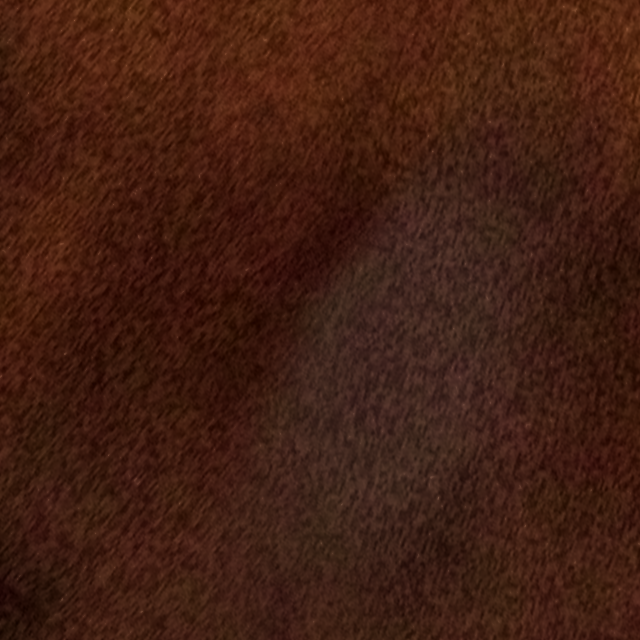
Write a Shadertoy shader that draws this texture.

```glsl
// Dark rust-brown suede with slanted short nap, soft folds and a greyed worn patch.

const vec3 RUST  = vec3(0.335, 0.150, 0.068);
const vec3 UMBER = vec3(0.218, 0.080, 0.040);
const vec3 COCOA = vec3(0.248, 0.115, 0.068);
const vec3 WORN  = vec3(0.268, 0.165, 0.127);
const vec3 FOLD  = vec3(0.155, 0.050, 0.020);
const vec3 NAP_TINT = vec3(1.0, 0.76, 0.63);

float hash(vec2 p) {
    vec3 q = fract(vec3(p.xyx) * 0.1031);
    q += dot(q, q.yzx + 33.33);
    return fract((q.x + q.y) * q.z);
}

float valueNoise(vec2 p) {
    vec2 i = floor(p), f = fract(p);
    f = f * f * (3.0 - 2.0 * f);
    float low = mix(hash(i), hash(i + vec2(1, 0)), f.x);
    float high = mix(hash(i + vec2(0, 1)), hash(i + vec2(1, 1)), f.x);
    return mix(low, high, f.y);
}

// Layered noise, centred on zero.
float cloud(vec2 p) {
    float sum = 0.0, weight = 0.5;
    for (int k = 0; k < 4; k++) {
        sum += weight * (valueNoise(p) - 0.5);
        p = mat2(0.8, 0.6, -0.6, 0.8) * p * 2.03 + 17.3;
        weight *= 0.5;
    }
    return sum;
}

// Coordinates along (x) and across (y) a direction.
vec2 alongAcross(vec2 p, float angle) {
    vec2 d = vec2(cos(angle), sin(angle));
    return vec2(dot(p, d), dot(p, vec2(-d.y, d.x)));
}

// Soft elliptical spot, 1 at its centre.
float spot(vec2 p, vec2 centre, vec2 radius, float angle) {
    vec2 q = alongAcross(p - centre, angle) / radius;
    return exp(-dot(q, q));
}

// Short fibres lying along one direction.
float fibres(vec2 p, float angle, float density, float stretch) {
    vec2 q = alongAcross(p, angle) * density;
    return valueNoise(vec2(q.x / stretch, q.y) + 400.0) - 0.5;
}

float nap(vec2 p) {
    vec2 bent = p + 0.012 * vec2(cloud(p * 9.0), cloud(p * 9.0 + 50.0));
    float slanted = fibres(bent, 0.92, 230.0, 2.8);
    float steep = fibres(bent + 3.0, 1.25, 210.0, 2.0);
    float lean = smoothstep(0.3, 0.7, p.x + 0.5 * cloud(p * 5.0));
    float fine = fibres(bent + 7.0, 1.9, 300.0, 1.4);
    return 1.25 * mix(slanted, steep, lean) + 0.55 * fine;
}

vec3 clothColour(vec2 p) {
    vec2 w = p + 0.09 * vec2(cloud(p * 4.0), cloud(p * 4.0 + 31.0));
    float streak = cloud(alongAcross(p, 1.0) * vec2(3.0, 9.0) + 60.0);

    // Broad zones: cocoa below, umber in the middle, rust above and at left.
    vec3 c = mix(COCOA, UMBER, smoothstep(0.22, 0.48, w.y + 0.15 * w.x));
    float rust = smoothstep(0.62, 0.90, w.y + 0.25 * streak);
    rust = max(rust, 0.75 * spot(w, vec2(0.10, 0.67), vec2(0.26, 0.10), 1.1));
    c = mix(c, RUST, rust);

    // Worn patch, crisper on the side that meets the fold.
    float side = alongAcross(w - vec2(0.47, 0.50), 1.03).y;
    float worn = spot(w, vec2(0.64, 0.44), vec2(0.36, 0.22), 1.25);
    c = mix(c, WORN, min(1.0, 1.3 * worn) * smoothstep(0.035, -0.055, side));

    // Fold and scattered shadows.
    float fold = spot(w, vec2(0.46, 0.53), vec2(0.23, 0.042), 1.03);
    c = mix(c, FOLD, 0.62 * fold);
    float shade = 0.75 * spot(w, vec2(0.0, 0.05), vec2(0.12, 0.10), 0.8);
    shade += 0.45 * spot(w, vec2(0.68, 0.14), vec2(0.13, 0.06), 0.7);
    shade += 0.40 * spot(w, vec2(0.95, 0.56), vec2(0.14, 0.07), 0.8);
    shade += 0.45 * spot(w, vec2(0.0, 0.90), vec2(0.10, 0.04), 1.4);
    shade += 0.35 * spot(w, vec2(0.41, 0.83), vec2(0.03, 0.02), 0.6);
    c = mix(c, FOLD * vec3(0.75, 0.85, 1.1), min(shade, 0.85));

    return c * (1.0 + 0.25 * streak + 0.22 * cloud(p * 12.0));
}

void mainImage(out vec4 fragColor, in vec2 fragCoord) {
    vec2 p = fragCoord / iResolution.y;
    vec3 colour = clothColour(p);

    // Faint wine and moss stains.
    float stain = cloud(p * 14.0 + 90.0);
    colour += stain * vec3(0.020, -0.035, 0.025);

    // Nap relief, with a few fibre tips catching light.
    float relief = nap(p);
    float body = 0.6 + 1.6 * colour.r;
    colour += 0.115 * relief * body * NAP_TINT;
    float tip = smoothstep(0.55, 0.85, relief) * smoothstep(0.5, 0.9, valueNoise(p * 90.0));
    colour += 0.12 * tip * vec3(1.0, 0.85, 0.72);

    fragColor = vec4(clamp(colour, 0.0, 1.0), 1.0);
}
```
